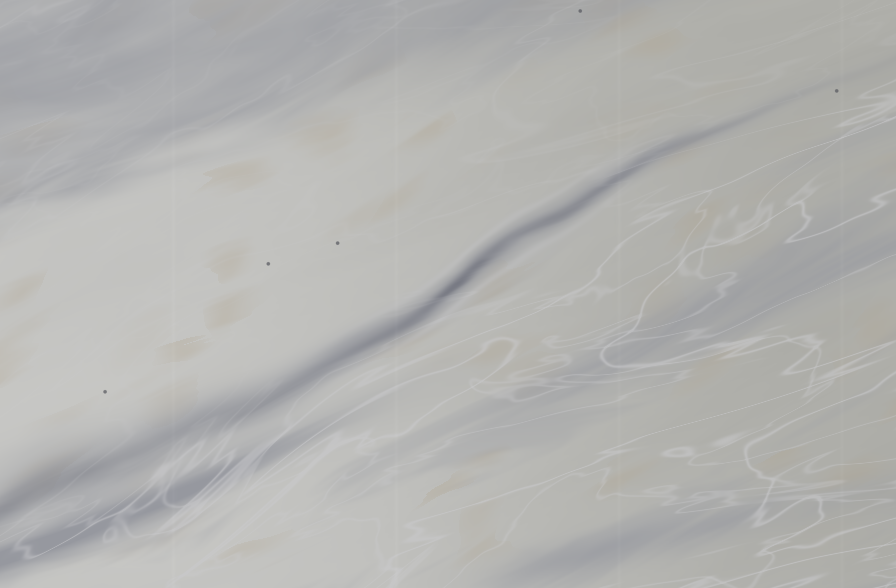
A WebGL 1 fragment shader for this texture:

```glsl
precision highp float;
// Polished pale marble with slanting grey veins, soft clouds and fine white threads.
uniform vec2 u_resolution;

const vec3 CREAM = vec3(0.772, 0.772, 0.762);
const vec3 SHADE = vec3(0.680, 0.680, 0.660);
const vec3 COOL_GREY = vec3(0.590, 0.598, 0.625);
const vec3 VEIN_GREY = vec3(0.470, 0.478, 0.515);
const vec3 THREAD_WHITE = vec3(0.790, 0.790, 0.800);
const vec3 OCHRE = vec3(0.690, 0.640, 0.550);
const float GRAIN_ANGLE = 0.45;

vec2 hash2(vec2 cell) {
  vec2 q = vec2(dot(cell, vec2(127.1, 311.7)), dot(cell, vec2(269.5, 183.3)));
  return fract(sin(q) * 43758.55);
}

// Distance to the nearest scattered point, and that point's random id.
vec2 cellular(vec2 p) {
  vec2 cell = floor(p);
  vec2 nearest = vec2(9.0, 0.0);
  for (int j = -1; j <= 1; j++) {
    for (int i = -1; i <= 1; i++) {
      vec2 c = cell + vec2(float(i), float(j));
      float d = length(c + hash2(c) - p);
      if (d < nearest.x) nearest = vec2(d, hash2(c + 31.0).x);
    }
  }
  return nearest;
}

// Turned and warped sine layers, roughly -1 to 1.
float layeredSines(vec2 p, float seed) {
  float sum = 0.0;
  float amp = 0.8;
  p += seed * vec2(3.7, 9.1);
  for (int i = 0; i < 5; i++) {
    p += 0.45 * sin(p.yx * 1.2 + seed);
    sum += amp * sin(p.x) * sin(p.y + seed);
    p = mat2(1.36, 1.26, -1.26, 1.36) * p + 1.7;
    amp *= 0.58;
  }
  return sum;
}

float band(float d, float width) {
  return exp(-d * d / (width * width));
}

float span(float x, float from, float to, float soft) {
  return smoothstep(from - soft, from + soft, x) * (1.0 - smoothstep(to - soft, to + soft, x));
}

// Thin line along the zero level of a noise field.
float thread(vec2 p, float seed, float width) {
  return band(layeredSines(p, seed), width);
}

void main() {
  vec2 p = gl_FragCoord.xy / u_resolution.y;
  float x = p.x;

  // Coordinates along and across the grain
  float c = cos(GRAIN_ANGLE);
  float s = sin(GRAIN_ANGLE);
  vec2 grain = vec2(c * x + s * p.y, c * p.y - s * x);
  grain.y += 0.012 * sin(grain.x * 7.0 + grain.y * 5.0);
  float cloud = layeredSines(grain * vec2(3.0, 9.0), 1.0);
  float streak = layeredSines(grain * vec2(3.5, 24.0), 2.0);
  float fine = layeredSines(grain * vec2(6.0, 48.0), 3.0);
  float y = p.y + 0.008 * cloud + 0.003 * fine;

  // Pale ground, dimmer towards the right and the top corner
  float dim = smoothstep(0.15, 1.5, x + 0.22 * (p.y - 0.5) + 0.10 * cloud);
  vec3 col = mix(CREAM, SHADE, dim);
  col += 0.007 * cloud + (0.004 + 0.006 * dim) * streak;

  // Ochre stains
  vec2 stain = cellular(grain * vec2(7.0, 17.0) + 0.5 * vec2(cloud, streak));
  float stainAmount = smoothstep(0.65, 0.0, stain.x) * smoothstep(0.55, 1.0, stain.y);
  col = mix(col, OCHRE, 0.30 * stainAmount);

  // Grey cloud across the upper left, with a pale lens and dark wisps
  float above = y - 0.605 - 0.34 * x;
  float upper = smoothstep(-0.04, 0.09, above + 0.025 * streak) * (1.0 - 0.45 * smoothstep(0.9, 1.5, x));
  float lens = band(y - 0.655 - 0.29 * x, 0.024) * span(x, 0.20, 0.42, 0.08);
  lens += 0.7 * band(y - 0.625 - 0.25 * x, 0.018) * (1.0 - smoothstep(0.02, 0.16, x));
  float wisps = band(above - 0.045, 0.035) * span(x, -0.2, 0.58, 0.15);
  float veil = upper * (0.52 + 0.20 * cloud + 0.13 * streak) + 0.35 * wisps * (0.7 + 0.7 * streak);
  col = mix(col, COOL_GREY, clamp(veil, 0.0, 1.0));
  col = mix(col, CREAM, 0.75 * lens);

  // Broad streaked bands: lower left branch, right middle, bottom right
  float branch = band(y - 0.05 - 0.41 * x, 0.034) * (1.0 - smoothstep(0.25, 0.95, x));
  float rightBand = band(y + 0.085 - 0.46 * x, 0.052) * smoothstep(0.65, 1.35, x);
  float bottomBand = band(y + 0.13 - 0.19 * x, 0.035) * smoothstep(0.65, 1.0, x);
  float bands = 0.85 * branch + 0.85 * rightBand + 0.45 * bottomBand;
  col = mix(col, COOL_GREY, clamp(bands * (0.75 + 0.55 * streak), 0.0, 1.0));
  float below = smoothstep(0.02, -0.12, p.y - 0.11 - 0.53 * x);
  col = mix(col, COOL_GREY, 0.28 * below * smoothstep(0.0, 0.9, streak));

  // Main vein: wide and soft at the left, dark in the middle, thin at the right
  float centre = 0.11 + 0.53 * x + 0.028 * sin((x - 0.82) * 5.5) + 0.005 * sin(x * 24.0);
  float d = y - centre;
  float width = mix(0.042, 0.019, smoothstep(0.0, 0.7, x)) - 0.007 * smoothstep(0.9, 1.3, x);
  float middle = span(x, 0.62, 1.02, 0.16);
  float fade = 1.0 - 0.75 * smoothstep(0.95, 1.45, x);
  col = mix(col, COOL_GREY, clamp(0.75 * fade * band(d, width * 1.5) * (0.85 + 0.3 * streak), 0.0, 1.0));
  float core = band(d - 0.004 * sin(x * 17.0), width * 0.65) * fade * (0.30 + 0.35 * middle);
  col = mix(col, VEIN_GREY, clamp(core * (1.0 + 0.5 * fine), 0.0, 1.0));
  float rim = band(abs(d) - 0.036, 0.007) * middle;

  // White threads
  float threads = thread(grain * vec2(2.6, 11.0), 5.0, 0.035) * (0.15 + 0.4 * below);
  threads += thread(grain * vec2(4.0, 17.0) + 0.8 * p.yx, 7.0, 0.045) * (0.08 + 0.28 * below);
  col = mix(col, THREAD_WHITE, clamp(threads + 0.3 * rim, 0.0, 0.6));

  // Faint upright seams and rare dark pits
  float seam = abs(fract((x - 0.295) / 0.379 + 0.5) - 0.5) * 0.379;
  col += 0.010 * band(seam, 0.003);
  vec2 pit = cellular(p * 7.0);
  col = mix(col, VEIN_GREY * 0.7, 0.7 * smoothstep(0.030, 0.012, pit.x) * step(0.95, pit.y));

  gl_FragColor = vec4(col, 1.0);
}
```
